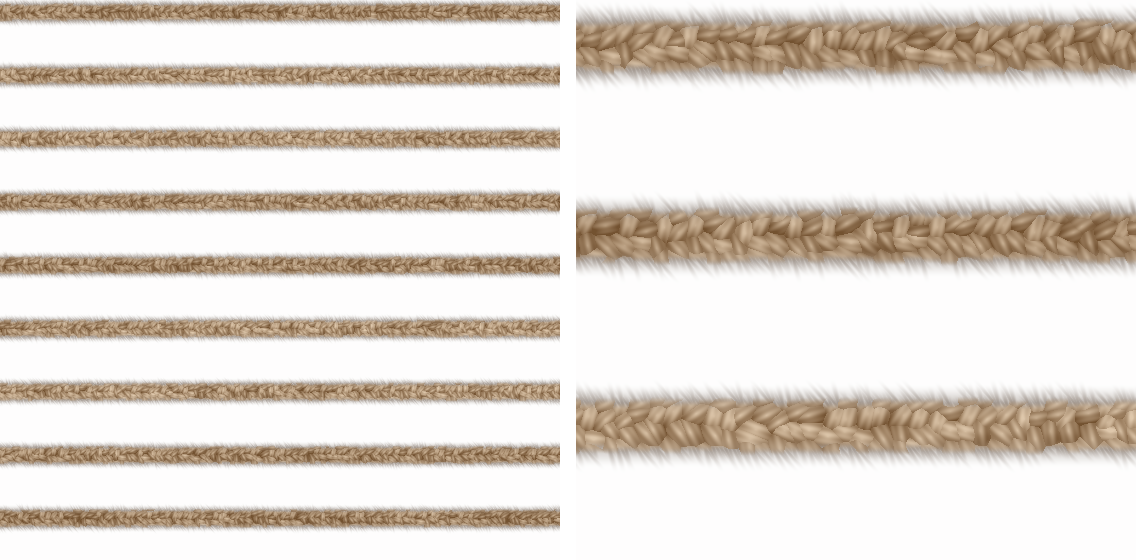
Left: the whole. Right: its middle third, enlarged.
Give the GLSL for this pattern, as a Shadertoy shader.

```glsl
const float ROW_PITCH = 0.11296;
const float FIRST_ROW = 0.0742;
const float CORD_RADIUS = 0.0143;
const float TUFT_DENSITY = 98.0;
const float HAIR_DENSITY = 210.0;

const vec3 PAPER = vec3(0.995, 0.994, 0.993);
const vec3 HAIR_SHADOW = vec3(0.54, 0.49, 0.45);
const vec3 WOOL_DARK = vec3(0.45, 0.32, 0.19);
const vec3 WOOL_LIGHT = vec3(0.87, 0.78, 0.67);
const vec3 WOOL_PALE = vec3(0.79, 0.72, 0.64);

float hash(vec2 p) {
    return fract(sin(dot(p, vec2(12.9898, 78.233))) * 43758.5453);
}

float valueNoise(vec2 p) {
    vec2 cell = floor(p);
    vec2 f = fract(p);
    f = f * f * (3.0 - 2.0 * f);
    float low = mix(hash(cell), hash(cell + vec2(1, 0)), f.x);
    float high = mix(hash(cell + vec2(0, 1)), hash(cell + vec2(1, 1)), f.x);
    return mix(low, high, f.y);
}

vec2 rotate(vec2 p, float angle) {
    float c = cos(angle);
    float s = sin(angle);
    return vec2(c * p.x + s * p.y, c * p.y - s * p.x);
}

// Nearest curled tuft: x = brightness, y = random value of the tuft
vec2 woolTuft(vec2 p, float seed) {
    vec2 cell = floor(p);
    float nearest = 9.0;
    vec2 tuft = vec2(0.0);
    for (int j = -1; j <= 1; j++) {
        for (int i = -1; i <= 1; i++) {
            vec2 id = cell + vec2(i, j);
            vec2 key = id + seed * 17.0;
            vec2 jitter = vec2(hash(key), hash(key + 31.7));
            vec2 offset = p - id - 0.15 - 0.7 * jitter;
            float rnd = hash(key + 57.3);
            float slant = (id.y < 0.0 ? -0.8 : 0.8) + (rnd - 0.5) * 1.4;
            vec2 local = rotate(offset, slant);
            float dist = length(local * vec2(0.75, 1.25));
            if (dist < nearest) {
                nearest = dist;
                float strands = 0.10 * sin(local.y * 13.0 + rnd * 6.0);
                float light = 0.80 - 0.85 * dist + 0.22 * offset.y;
                tuft = vec2(light + strands + 0.35 * (rnd - 0.5), rnd);
            }
        }
    }
    return tuft;
}

// Slanted hairs of uneven length on both sides of the cord
float hairCover(vec2 p, float seed) {
    float cover = 0.0;
    for (int layer = 0; layer < 3; layer++) {
        float k = float(layer);
        float lean = 0.25 + 0.3 * k;
        float x = (p.x + lean * p.y) * HAIR_DENSITY + k * 0.37;
        float rnd = hash(vec2(floor(x), seed * 7.0 + k + 40.0 * step(0.0, p.y)));
        float reach = mix(0.016, 0.029, rnd);
        float strand = smoothstep(0.0, 0.9, 1.0 - abs(2.0 * fract(x) - 1.0));
        cover = max(cover, strand * (1.0 - smoothstep(0.010, reach, abs(p.y))));
    }
    return cover;
}

vec3 furryCord(vec2 p, float row) {
    float d = abs(p.y);

    // Soft grey fringe
    float halo = 1.0 - smoothstep(0.011, 0.025, d);
    float fringe = mix(halo, hairCover(p, row), 0.5) * 0.88;
    vec3 color = mix(PAPER, HAIR_SHADOW, fringe);

    // Curled core, with tone drifting along and between rows
    vec2 tuft = woolTuft(p * TUFT_DENSITY, row);
    float drift = valueNoise(vec2(p.x * 14.0, row * 3.7)) - 0.5;
    float rowTone = -0.07 * cos(1.5708 * row - 0.6);
    float tone = clamp(tuft.x + 0.14 * drift + rowTone, 0.0, 1.0);
    vec3 wool = mix(WOOL_DARK, WOOL_LIGHT, tone);
    wool = mix(wool, WOOL_PALE, 0.38 * smoothstep(0.005, CORD_RADIUS, d));

    // Ragged, softened outline
    float edge = d + (tuft.y - 0.5) * 0.004;
    float core = 1.0 - smoothstep(CORD_RADIUS - 0.003, CORD_RADIUS + 0.002, edge);
    return mix(color, wool, core);
}

void mainImage(out vec4 fragColor, in vec2 fragCoord) {
    vec2 uv = fragCoord / iResolution.xy;
    float row = floor((uv.y - FIRST_ROW) / ROW_PITCH + 0.5);
    vec2 p = vec2(uv.x, uv.y - FIRST_ROW - row * ROW_PITCH);
    fragColor = vec4(furryCord(p, row), 1.0);
}
```
